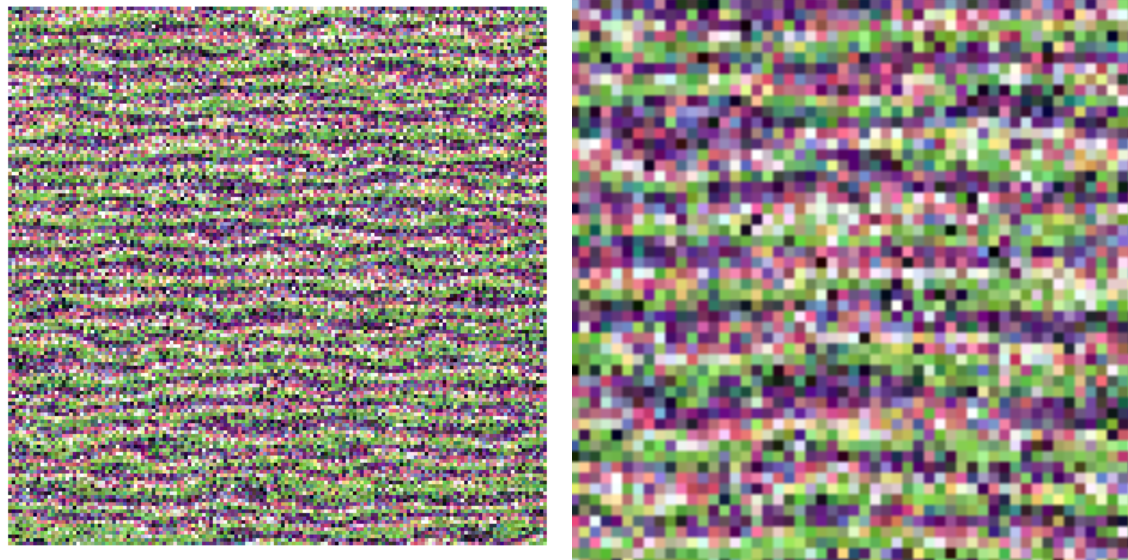
Left: the whole. Right: its middle third, enlarged.
Write a WebGL 1 fragment shader that draws this texture.

```glsl
precision highp float;
uniform vec2 u_resolution;

#define CELLS 150.0
#define FIELD_ORIGIN vec2(0.0145, 0.0262)
#define FIELD_SIZE 0.962
#define EDGE_SOFTNESS 0.25
#define BAND_PERIOD 6.2
#define WAVE_SIZE vec2(15.0, 6.0)
#define STREAK_SIZE vec2(7.0, 1.0)
#define SCATTER 0.21
#define STRAY_SHARE 0.16
#define STAIN 0.30
#define TONE_VARIATION 0.24
#define TINT_VARIATION 0.22

const vec3 GREEN = vec3(0.49, 0.74, 0.34);
const vec3 YELLOW = vec3(0.88, 0.83, 0.50);
const vec3 PALE = vec3(0.92, 0.92, 0.92);
const vec3 PINK = vec3(0.84, 0.40, 0.52);
const vec3 BLUE = vec3(0.47, 0.49, 0.72);
const vec3 PURPLE = vec3(0.40, 0.16, 0.47);
const vec3 DARK = vec3(0.15, 0.12, 0.18);
const vec3 TEAL = vec3(0.23, 0.50, 0.44);

float hash(vec2 p, float seed) {
  vec3 q = fract(vec3(p.xyx + seed * 17.3) * vec3(0.1031, 0.1030, 0.0973));
  q += dot(q, q.yzx + 33.33);
  return fract((q.x + q.y) * q.z);
}

float noise(vec2 p, float seed) {
  vec2 i = floor(p);
  vec2 f = fract(p);
  f = f * f * (3.0 - 2.0 * f);
  float low = mix(hash(i, seed), hash(i + vec2(1.0, 0.0), seed), f.x);
  float high = mix(hash(i + vec2(0.0, 1.0), seed), hash(i + 1.0, seed), f.x);
  return mix(low, high, f.y);
}

// Colour cycle of one band, from its green base up to its dark edge
vec3 bandColor(float phase) {
  if (phase < 0.27) return GREEN;
  if (phase < 0.35) return YELLOW;
  if (phase < 0.46) return PALE;
  if (phase < 0.60) return PINK;
  if (phase < 0.67) return BLUE;
  if (phase < 0.86) return PURPLE;
  if (phase < 0.95) return DARK;
  return TEAL;
}

// Colour of one square: wavy bands broken up by random grains
vec3 cellColor(vec2 cell) {
  float phase = cell.y / BAND_PERIOD + 0.9 * noise(cell / WAVE_SIZE, 1.0);
  phase += 0.35 * noise(cell / STREAK_SIZE, 2.0);
  phase += SCATTER * (hash(cell, 3.0) + hash(cell, 4.0) - 1.0);
  vec3 color = bandColor(fract(phase));

  // Stray grains replace the band colour, others only stain it
  vec3 stray = bandColor(hash(cell, 5.0));
  float amount = hash(cell, 6.0) < STRAY_SHARE ? 1.0 : STAIN * hash(cell, 7.0);
  color = mix(color, stray, amount);

  vec3 tint = vec3(hash(cell, 9.0), hash(cell, 10.0), hash(cell, 11.0)) - 0.5;
  color += TINT_VARIATION * tint + TONE_VARIATION * (hash(cell, 12.0) - 0.5);
  return clamp(color, 0.0, 1.0);
}

// Squares inside the field, white margin outside
vec3 gridColor(vec2 cell) {
  vec2 inside = step(0.0, cell) * step(cell, vec2(CELLS - 1.0));
  return mix(vec3(1.0), cellColor(cell), inside.x * inside.y);
}

void main() {
  vec2 uv = gl_FragCoord.xy / u_resolution.y;
  vec2 grid = (uv - FIELD_ORIGIN) / FIELD_SIZE * CELLS - 0.5;
  vec2 cell = floor(grid);

  // Blend the four nearest squares across soft edges
  vec2 w = smoothstep(0.5 - EDGE_SOFTNESS, 0.5 + EDGE_SOFTNESS, fract(grid));
  vec3 below = mix(gridColor(cell), gridColor(cell + vec2(1.0, 0.0)), w.x);
  vec3 above = mix(gridColor(cell + vec2(0.0, 1.0)), gridColor(cell + 1.0), w.x);
  gl_FragColor = vec4(mix(below, above, w.y), 1.0);
}
```
